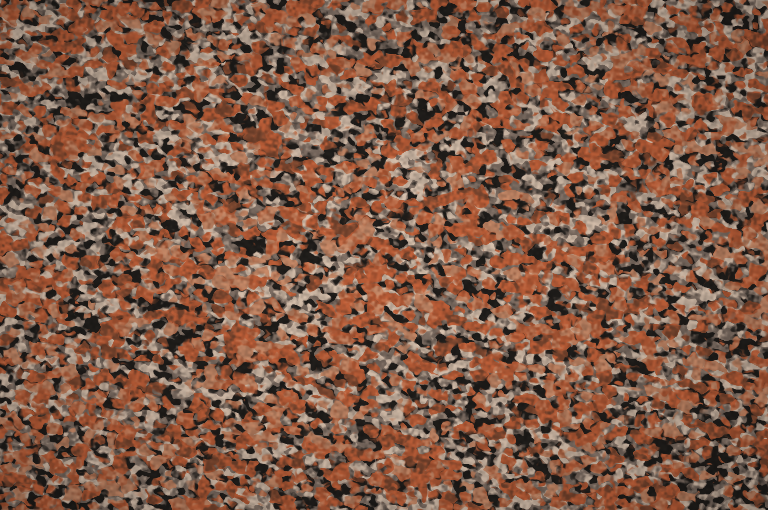
Write a WebGL 1 fragment shader that draws this texture.

```glsl
precision highp float;
// Polished red granite: orange feldspar grains in a matrix of black, grey and pale crystals.
// Two soft Voronoi layers, coarse and fine, give the grains; stretched noise gathers
// the matrix into gently sloping streaks, and the light falls off toward the corners.

uniform vec2 u_resolution;

// Mineral colours
const vec3 ORANGE = vec3(0.69, 0.345, 0.205);
const vec3 PALE_ORANGE = vec3(0.71, 0.49, 0.37);
const vec3 BROWN = vec3(0.47, 0.27, 0.18);
const vec3 BLACK = vec3(0.12, 0.11, 0.10);
const vec3 GREY = vec3(0.47, 0.41, 0.37);
const vec3 WHITE = vec3(0.76, 0.68, 0.61);

// Sizes, as counts per canvas height
const float COARSE_SCALE = 42.0;
const float FINE_SCALE = 92.0;
const float STREAK_SCALE = 24.0;
const float WARP_SCALE = 95.0;
const float SPECKLE_SCALE = 165.0;

// Shape and balance
const float TILT = 0.2;              // downward slope of the streaks, radians
const float STRETCH = 0.78;          // horizontal compression of the grain lattice
const float WARP = 0.009;            // raggedness of the grain outlines
const float COARSE_SHARPNESS = 12.0;
const float FINE_SHARPNESS = 9.0;
const float FELDSPAR_LIMIT = 0.54;   // higher means more orange
const float DARK_LIMIT = 0.38;       // matrix below this is black
const float PALE_LIMIT = 0.67;       // matrix above this is white
const float EDGE = 0.12;
const float SPECKLE = 0.26;
const float VIGNETTE = 0.45;

float hash(vec2 p) {
  return fract(sin(dot(p, vec2(127.1, 311.7))) * 43758.5453);
}

vec2 hash2(vec2 p) {
  return vec2(hash(p), hash(p + 57.3));
}

float noise(vec2 p) {
  vec2 i = floor(p);
  vec2 f = fract(p);
  f = f * f * (3.0 - 2.0 * f);
  float low = mix(hash(i), hash(i + vec2(1.0, 0.0)), f.x);
  float high = mix(hash(i + vec2(0.0, 1.0)), hash(i + 1.0), f.x);
  return mix(low, high, f.y);
}

float fbm(vec2 p) {
  return 0.6 * noise(p) + 0.4 * noise(p * 2.1 + 17.0);
}

// Soft Voronoi: xy = two random values per grain, z = distance gap at its border
vec3 grains(vec2 p, float sharpness) {
  vec2 cell = floor(p);
  vec2 blend = vec2(0.0);
  float total = 0.0;
  float nearest = 8.0;
  float second = 8.0;
  for (int y = -1; y <= 1; y++) {
    for (int x = -1; x <= 1; x++) {
      vec2 id = cell + vec2(float(x), float(y));
      float d = length(id + hash2(id) - p);
      float weight = exp(-sharpness * d);
      blend += weight * hash2(id + 213.7);
      total += weight;
      second = min(second, max(nearest, d));
      nearest = min(nearest, d);
    }
  }
  return vec3(blend / total, second - nearest);
}

float above(float limit, float value) {
  return smoothstep(limit - EDGE, limit + EDGE, value);
}

void main() {
  vec2 uv = gl_FragCoord.xy / u_resolution;
  vec2 p = gl_FragCoord.xy / u_resolution.y;

  // Frame aligned with the streaks, with ragged outlines
  float c = cos(TILT);
  float s = sin(TILT);
  vec2 q = vec2(c * p.x - s * p.y, s * p.x + c * p.y) + 3.0;
  vec2 ragged = vec2(noise(q * WARP_SCALE), noise(q * WARP_SCALE + 41.0)) - 0.5;
  vec2 lattice = (q + WARP * ragged) * vec2(STRETCH, 1.0);

  vec3 coarse = grains(lattice * COARSE_SCALE, COARSE_SHARPNESS);
  vec3 fine = grains(lattice * FINE_SCALE + 9.0, FINE_SHARPNESS);
  float streak = fbm(q * STREAK_SCALE * vec2(0.45, 1.0)) - 0.5;
  float cluster = fbm(q * STREAK_SCALE * vec2(0.7, 1.3) + 83.0) - 0.5;
  float speckle = noise(q * SPECKLE_SCALE) - 0.5;

  // Feldspar grains, mottled and shaded one by one
  float tone = coarse.x + 0.6 * (fine.x - 0.5) + 0.35 * speckle;
  vec3 feldspar = mix(BROWN, ORANGE, smoothstep(-0.1, 0.35, tone));
  feldspar = mix(feldspar, PALE_ORANGE, smoothstep(0.45, 0.95, tone));

  // Black, grey and pale crystals between them
  float kind = fine.x + 0.6 * cluster + 0.2 * speckle;
  vec3 matrix = mix(BLACK, GREY, above(DARK_LIMIT, kind));
  matrix = mix(matrix, WHITE, above(PALE_LIMIT, kind));

  // The matrix fills grain borders, whole grains and streaks
  float filling = 0.5 + 0.8 * (coarse.y - 0.5) + 0.6 * (fine.y - 0.5)
    + 0.4 * streak - 0.7 * (coarse.z - 0.33);
  vec3 color = mix(feldspar, matrix, above(FELDSPAR_LIMIT, filling));

  // Crystal speckle and light falloff
  color *= 1.0 + SPECKLE * speckle;
  vec2 offset = uv - 0.5;
  color *= 1.0 - VIGNETTE * dot(offset, offset);
  gl_FragColor = vec4(color, 1.0);
}
```
